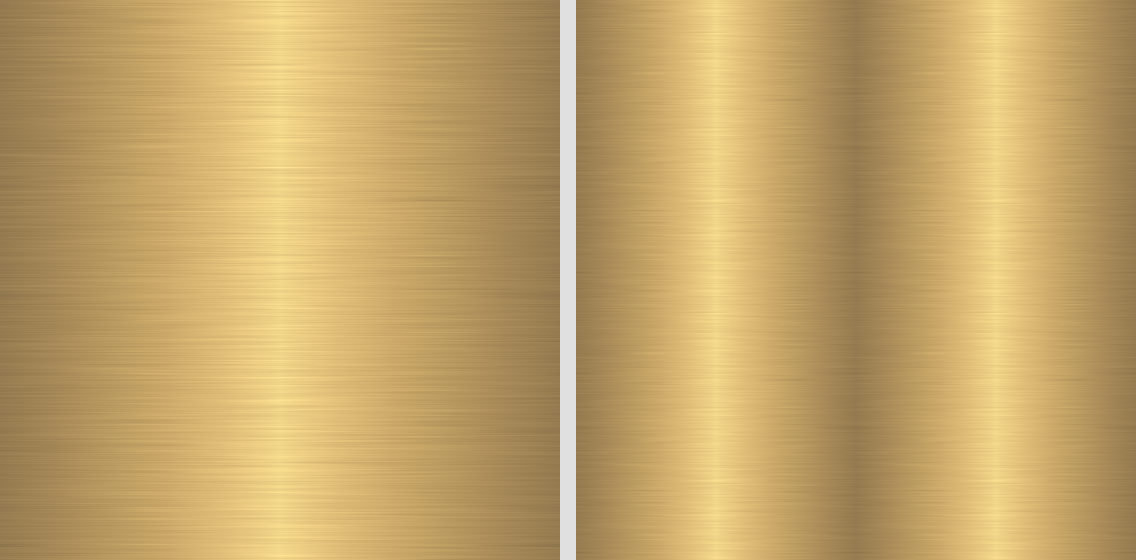
Left: one tile. Right: repeated 2 by 2.
This texture is drawn by a Shadertoy shader. Its source:

```glsl
// Brushed gold sheet with a vertical highlight down the middle.
// A symmetric colour ramp gives the sheen; layers of wrapping gradient noise,
// stretched far along x, give the fine horizontal brush marks.

const int RAMP_STEPS = 5;
const vec3 RAMP[6] = vec3[6](          // from highlight to dark edge
    vec3(0.950, 0.840, 0.540),
    vec3(0.882, 0.745, 0.470),
    vec3(0.802, 0.666, 0.415),
    vec3(0.726, 0.604, 0.374),
    vec3(0.652, 0.536, 0.343),
    vec3(0.582, 0.480, 0.312));

const int LAYERS = 5;
const vec2 BRUSH_CELLS[5] = vec2[5](   // whole repeats across and up
    vec2(2.0, 53.0), vec2(3.0, 137.0), vec2(3.0, 263.0),
    vec2(4.0, 359.0), vec2(6.0, 421.0));
const float BRUSH_WEIGHT[5] = float[5](0.15, 0.20, 0.36, 0.50, 0.46);
const float BRUSH_CONTRAST = 0.105;
const vec2 SCRATCH_CELLS = vec2(4.0, 347.0);
const float SCRATCH_CONTRAST = 0.045;
const vec3 BRUSH_TINT = vec3(0.90, 1.0, 1.12);

// Integer hash of a lattice point to an angle
float hashAngle(vec2 cell, float seed) {
    uvec3 q = uvec3(cell, seed) * uvec3(1597u, 3571u, 9949u);
    uint h = q.x ^ (q.y << 5u) ^ (q.z << 11u);
    h = (h ^ (h >> 16u)) * 73244475u;
    h = (h ^ (h >> 15u)) * 73244475u;
    h ^= h >> 16u;
    return float(h & 65535u) / 65536.0 * 6.28319;
}

float cornerSlope(vec2 cell, vec2 offset, vec2 period, float seed) {
    float angle = hashAngle(mod(cell, period), seed);
    return dot(vec2(cos(angle), sin(angle)), offset);
}

// Gradient noise that wraps after a whole period
float wrapNoise(vec2 p, vec2 period, float seed) {
    vec2 cell = floor(p);
    vec2 f = p - cell;
    vec2 blend = f * f * f * (f * (f * 6.0 - 15.0) + 10.0);
    vec2 right = vec2(1.0, 0.0);
    vec2 up = vec2(0.0, 1.0);
    float low = mix(cornerSlope(cell, f, period, seed),
                    cornerSlope(cell + right, f - right, period, seed), blend.x);
    float high = mix(cornerSlope(cell + up, f - up, period, seed),
                     cornerSlope(cell + 1.0, f - 1.0, period, seed), blend.x);
    return mix(low, high, blend.y);
}

// Colour of the sheen at a distance from the highlight
vec3 goldSheen(float x) {
    float t = abs(x - 0.5) * 2.0 * float(RAMP_STEPS);
    int i = min(int(t), RAMP_STEPS - 1);
    return mix(RAMP[i], RAMP[i + 1], t - float(i));
}

// Sum of stretched noise layers, from faint bands to dense hairlines
float brushMarks(vec2 uv) {
    float sum = 0.0;
    for (int i = 0; i < LAYERS; i++) {
        float seed = float(i + 1);
        vec2 shift = vec2(0.37, 0.29) * seed;
        sum += BRUSH_WEIGHT[i]
             * wrapNoise(uv * BRUSH_CELLS[i] + shift, BRUSH_CELLS[i], seed);
    }
    return sum;
}

// Sparse stronger hairlines, both light and dark
float scratches(vec2 uv) {
    float n = wrapNoise(uv * SCRATCH_CELLS + 0.41, SCRATCH_CELLS, 17.0);
    return sign(n) * smoothstep(0.28, 0.62, abs(n));
}

void mainImage(out vec4 fragColor, in vec2 fragCoord) {
    vec2 uv = fragCoord / iResolution.xy;
    float grain = BRUSH_CONTRAST * brushMarks(uv)
                + SCRATCH_CONTRAST * scratches(uv);
    vec3 color = goldSheen(uv.x) * (1.0 + grain * BRUSH_TINT);
    fragColor = vec4(clamp(color, 0.0, 1.0), 1.0);
}
```
